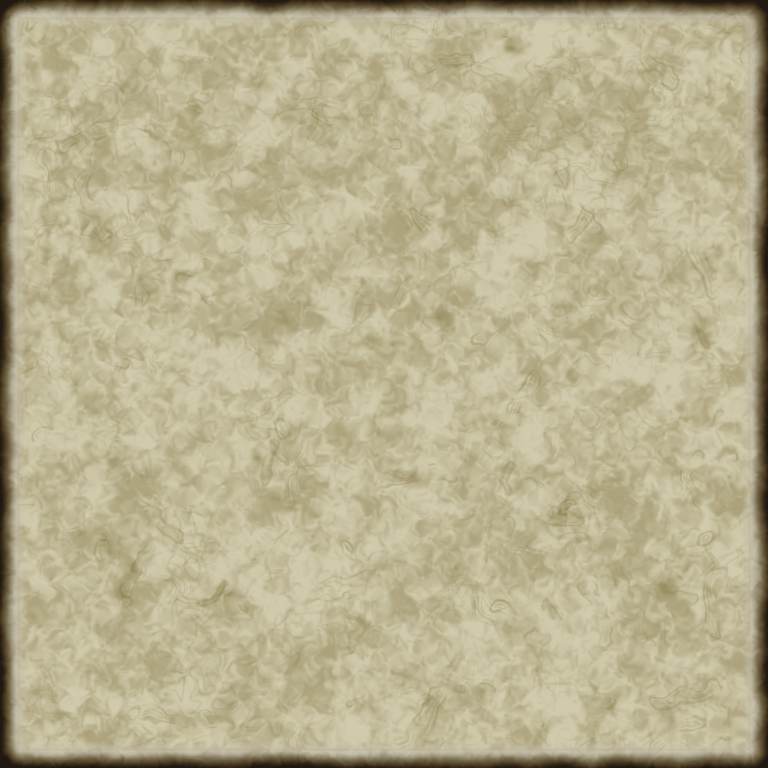
Reproduce this texture procedurally as a WebGL 1 fragment shader.

```glsl
precision highp float;
// Aged parchment: warped layered noise makes the flaky mottled sheet, and
// scattered cells add broken fibres, rings and smudges. A pale bevel and a
// scorched, ragged rim follow the distance to the border of the sheet.

uniform vec2 u_resolution;

const vec3 PAPER_LIGHT = vec3(0.815, 0.795, 0.675);
const vec3 PAPER_SHADE = vec3(0.675, 0.635, 0.485);
const vec3 STAIN = vec3(0.50, 0.45, 0.25);
const vec3 BEVEL = vec3(0.775, 0.75, 0.675);
const vec3 UMBER = vec3(0.31, 0.25, 0.13);
const vec3 CHAR = vec3(0.13, 0.095, 0.07);

const float MOTTLE_SCALE = 23.0;    // coarsest mottling, cells per canvas
const float WRINKLE_SCALE = 42.0;
const float FIBRE_CELLS = 9.0;
const float FIBRE_CHANCE = 0.42;
const float FIBRE_STRENGTH = 0.36;
const float SMUDGE_STRENGTH = 0.50;
const float WRINKLE_STRENGTH = 0.26;
const float BURN_WIDTH = 0.023;
const float CORNER_RADIUS = 0.03;

float hash(vec2 p) {
  return fract(sin(dot(p, vec2(127.1, 311.7))) * 43758.5453);
}

mat2 rotation(float a) {
  return mat2(cos(a), -sin(a), sin(a), cos(a));
}

float noise(vec2 p) {
  vec2 i = floor(p);
  vec2 f = fract(p);
  f = f * f * (3.0 - 2.0 * f);
  float low = mix(hash(i), hash(i + vec2(1.0, 0.0)), f.x);
  float high = mix(hash(i + vec2(0.0, 1.0)), hash(i + vec2(1.0, 1.0)), f.x);
  return mix(low, high, f.y);
}

vec2 noisePair(vec2 p) {
  return vec2(noise(p + 5.1), noise(p + 41.7)) - 0.5;
}

float fbm(vec2 p) {
  float sum = 0.0;
  float total = 0.0;
  float weight = 1.0;
  for (int i = 0; i < 4; i++) {
    sum += weight * noise(p);
    total += weight;
    p = rotation(0.65) * p * 2.03 + 17.3;
    weight *= 0.92;
  }
  return sum / total;
}

// Contour of a noise field, with a width that stays even along the line.
float contour(vec2 p, float width) {
  float n = noise(p);
  vec2 slope = vec2(noise(p + vec2(0.05, 0.0)), noise(p + vec2(0.0, 0.05))) - n;
  float d = abs(n - 0.5) / (length(slope) * 20.0 + 0.15);
  return 1.0 - smoothstep(0.0, width, d);
}

// Broken wavering creases, denser in patches of the sheet.
float wrinkles(vec2 uv) {
  vec2 p = uv * WRINKLE_SCALE;
  p += 1.7 * noisePair(p * 0.9);
  float patches = smoothstep(0.35, 0.75, noise(uv * 13.0 + 23.0));
  float gaps = smoothstep(0.3, 0.65, noise(uv * 34.0 + 7.0));
  float creases = contour(p, 0.12) + 0.7 * contour(p * 1.9 + 9.0, 0.2);
  return creases * gaps * (0.3 + 0.7 * patches);
}

// Returns fibre outlines in x and soft smudges in y.
vec2 inclusions(vec2 uv, float seed) {
  vec2 cell = floor(uv * FIBRE_CELLS);
  vec2 marks = vec2(0.0);
  for (int y = -1; y <= 1; y++) {
    for (int x = -1; x <= 1; x++) {
      vec2 id = cell + vec2(float(x), float(y)) + seed;
      vec2 jitter = vec2(hash(id + 1.3), hash(id + 7.9));
      vec2 centre = (id - seed + jitter) / FIBRE_CELLS;
      vec2 q = rotation(6.2832 * hash(id + 3.7)) * (uv - centre);
      float size = hash(id + 5.2);
      float kind = hash(id + 11.4);

      // A bent capsule drawn as two outlines; short ones become rings.
      float isRing = step(FIBRE_CHANCE * 0.85, kind);
      float halfLength = mix(0.014 + 0.03 * size, 0.001, isRing);
      float halfWidth = mix(0.004 + 0.005 * size, 0.009, isRing);
      vec2 bent = q + vec2(0.0, (hash(id + 2.6) - 0.5) * 10.0 * q.x * q.x);
      float d = length(vec2(max(abs(bent.x) - halfLength, 0.0), bent.y));
      float outline = 1.0 - smoothstep(0.0004, 0.0032, abs(d - halfWidth));
      outline += 0.6 * (1.0 - smoothstep(0.0, 0.003, abs(d - 0.3 * halfWidth)));
      float broken = smoothstep(0.3, 0.65, noise(uv * 60.0 + seed));
      marks.x += outline * broken * step(kind, FIBRE_CHANCE);

      // An elongated blot beside the fibre.
      vec2 spread = vec2(0.010 + 0.014 * size, 0.005 + 0.005 * jitter.x);
      vec2 s = (q + (jitter - 0.5) * 0.03) / spread;
      marks.y += exp(-dot(s, s)) * step(0.55, hash(id + 8.8));
    }
  }
  return marks;
}

void main() {
  vec2 uv = gl_FragCoord.xy / u_resolution;

  // Mottled sheet
  vec2 flaky = uv + 0.013 * noisePair(uv * 70.0);
  float mottle = fbm(flaky * MOTTLE_SCALE);
  float cloud = noise(uv * 6.0 + 61.0) - 0.5;
  float tone = smoothstep(0.2, 0.73, mottle + 0.07 * cloud);
  vec3 color = mix(PAPER_SHADE, PAPER_LIGHT, tone);

  // Wrinkles, fibres and smudges on a warped sheet
  vec2 warped = uv + 0.016 * noisePair(uv * 42.0) + 0.005 * noisePair(uv * 110.0);
  vec2 marks = inclusions(warped, 0.0) + inclusions(warped + 0.37, 53.0);
  float grain = smoothstep(0.25, 0.7, noise(flaky * 95.0));
  float stain = WRINKLE_STRENGTH * wrinkles(uv) + FIBRE_STRENGTH * marks.x
              + SMUDGE_STRENGTH * marks.y * (0.3 + 0.7 * grain);
  color = mix(color, STAIN, min(stain, 0.85) * 0.7);

  // Pale bevel with a faint inner line
  vec2 inset = min(uv, 1.0 - uv);
  vec2 corner = max(CORNER_RADIUS - inset, 0.0);
  float edge = min(max(inset.x, CORNER_RADIUS), max(inset.y, CORNER_RADIUS));
  edge = max(edge, min(inset.x, inset.y)) - length(corner);
  color = mix(color, BEVEL, 0.75 * (1.0 - smoothstep(0.018, 0.036, edge)));
  float line = abs(min(inset.x, inset.y) - 0.024);
  color *= 1.0 - 0.03 * (1.0 - smoothstep(0.0004, 0.002, line));

  // Scorched rim
  float ragged = edge + 0.007 * (noise(uv * 26.0) - 0.5)
               + 0.008 * (mottle - 0.5) - 0.002 * min(stain, 1.0);
  color = mix(color, UMBER, 1.0 - smoothstep(0.003, BURN_WIDTH, ragged));
  color = mix(color, CHAR, 1.0 - smoothstep(-0.002, 0.007, ragged));

  gl_FragColor = vec4(color, 1.0);
}
```
